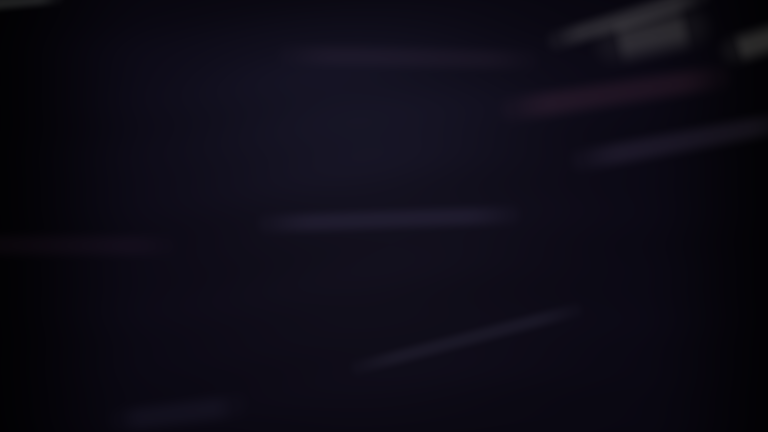
A WebGL 2 fragment shader for this background:

```glsl
#version 300 es
precision highp float;

uniform vec2 u_resolution;
out vec4 fragColor;

// Scene space: 16/9 wide and 1 high, origin at the lower left
const float ASPECT = 16.0 / 9.0;

const vec3 NIGHT = vec3(0.037, 0.028, 0.072);
const vec3 HAZE = vec3(0.030, 0.029, 0.034);
const vec3 GLOW = vec3(0.032, 0.035, 0.054);
const vec2 HAZE_CENTER = vec2(0.86, 0.42);
const vec2 HAZE_SIZE = vec2(0.52, 0.50);
const vec2 GLOW_CENTER = vec2(0.80, 0.76);
const vec2 GLOW_SIZE = vec2(0.42, 0.23);
const float EDGE_LIGHT = 0.12;
const float RIPPLE = 0.03;

// Light trails: start.xy, end.xy
const int TRAILS = 11;
const vec4 PATH[TRAILS] = vec4[](
    vec4(0.62, 0.482, 1.18, 0.502),
    vec4(0.67, 0.873, 1.22, 0.861),
    vec4(1.19, 0.748, 1.66, 0.820),
    vec4(1.35, 0.630, 1.82, 0.718),
    vec4(0.83, 0.150, 1.33, 0.281),
    vec4(-0.1, 0.433, 0.38, 0.431),
    vec4(0.28, 0.026, 0.54, 0.059),
    vec4(1.29, 0.907, 1.62, 1.010),
    vec4(1.42, 0.897, 1.60, 0.936),
    vec4(1.70, 0.884, 1.85, 0.930),
    vec4(-0.1, 0.984, 0.13, 1.006)
);

// Light trails: added colour, half width
const vec4 LIGHT[TRAILS] = vec4[](
    vec4(0.050, 0.045, 0.065, 0.027),
    vec4(0.034, 0.024, 0.030, 0.029),
    vec4(0.075, 0.040, 0.050, 0.036),
    vec4(0.065, 0.056, 0.075, 0.032),
    vec4(0.045, 0.045, 0.055, 0.020),
    vec4(0.032, 0.018, 0.030, 0.030),
    vec4(0.030, 0.030, 0.042, 0.034),
    vec4(0.120, 0.120, 0.110, 0.028),
    vec4(0.140, 0.140, 0.125, 0.050),
    vec4(0.150, 0.150, 0.135, 0.038),
    vec4(0.110, 0.115, 0.110, 0.020)
);

float softBlob(vec2 p, vec2 center, vec2 size) {
    vec2 d = (p - center) / size;
    return exp(-dot(d, d));
}

// Blurred capsule that also fades toward both ends
float trail(vec2 p, vec4 path, float halfWidth) {
    vec2 along = path.zw - path.xy;
    vec2 offset = p - path.xy;
    float t = clamp(dot(offset, along) / dot(along, along), 0.0, 1.0);
    float dist = length(offset - along * t);
    float ends = smoothstep(-0.12, 0.2, t) * smoothstep(1.12, 0.8, t);
    return smoothstep(halfWidth * 1.35, halfWidth * 0.1, dist) * ends;
}

// Layered sines stretched along the direction of motion
float ripple(vec2 p) {
    float drift = p.y - 0.08 * p.x;
    return sin(drift * 23.0 + 2.0 * sin(p.x * 3.0))
         + 0.5 * sin(drift * 51.0 + 1.5 * sin(p.x * 4.7));
}

void main() {
    vec2 p = gl_FragCoord.xy / u_resolution * vec2(ASPECT, 1.0);

    // Dim backdrop with two wide glows
    vec3 color = NIGHT;
    color += HAZE * softBlob(p, HAZE_CENTER, HAZE_SIZE);
    color += GLOW * softBlob(p, GLOW_CENTER, GLOW_SIZE);
    color *= 1.0 + RIPPLE * ripple(p);

    // Dark sides, top and bottom
    float sides = smoothstep(-0.08, 0.36, p.x) * smoothstep(1.88, 1.46, p.x);
    float ceiling = smoothstep(1.18, 0.82, p.y);
    float ground = smoothstep(-0.3, 0.2, p.y);
    color *= mix(EDGE_LIGHT, 1.0, sides) * mix(0.55, 1.0, ceiling * ground);

    // Out-of-focus light trails
    for (int i = 0; i < TRAILS; i++) {
        color += LIGHT[i].rgb * trail(p, PATH[i], LIGHT[i].w);
    }

    fragColor = vec4(color, 1.0);
}
```
